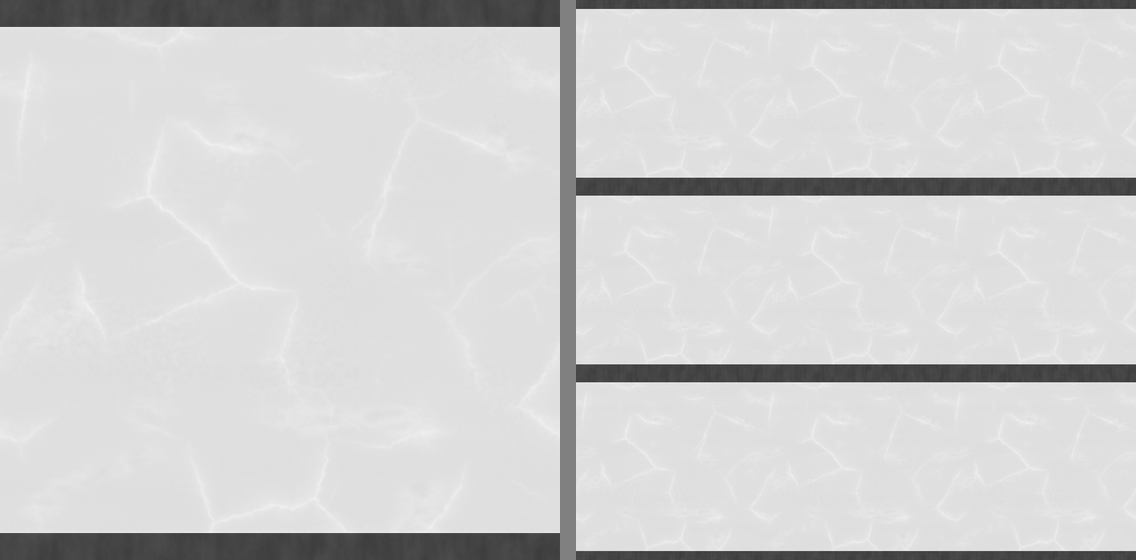
Left, the tile; right, the same tile 3 across and 3 down.
This texture is drawn by a three.js fragment shader. Its source:

```glsl
// Pale trowelled plaster with raised ragged seams, between dark strips at top and bottom.
varying vec2 vUv;

vec2 hash2(vec2 p) {
  vec3 q = fract(p.xyx * vec3(0.1031, 0.1030, 0.0973));
  q += dot(q, q.yzx + 33.33);
  return fract((q.xx + q.yz) * q.zy);
}

// Gradient noise, about -1 to 1, wrapping after a whole number of cells
float slope(vec2 cell, vec2 offset, vec2 period) {
  float angle = 6.2832 * hash2(mod(cell, period) + 7.0 * period).x;
  return dot(vec2(cos(angle), sin(angle)), offset);
}

float noise(vec2 uv, vec2 period) {
  vec2 p = uv * period;
  vec2 i = floor(p);
  vec2 f = p - i;
  vec2 u = f * f * f * (f * (f * 6.0 - 15.0) + 10.0);
  vec2 e = vec2(1.0, 0.0);
  float low = mix(slope(i, f, period), slope(i + e, f - e, period), u.x);
  float high = mix(slope(i + e.yx, f - e.yx, period), slope(i + 1.0, f - 1.0, period), u.x);
  return 1.4 * mix(low, high, u.y);
}

float fbm(vec2 uv, vec2 period) {
  float sum = 0.0;
  float gain = 0.55;
  for (int k = 0; k < 4; k++) {
    sum += gain * noise(uv, period);
    period *= 2.0;
    gain *= 0.5;
  }
  return sum;
}

vec2 warp(vec2 uv, float cells) {
  return vec2(noise(uv, vec2(cells)), noise(uv, vec2(cells + 1.0)));
}

// Wrapping Voronoi plates: x = distance to the nearest seam, y = random value of the plate
vec2 plates(vec2 uv, float count) {
  vec2 p = uv * count;
  vec2 home = floor(p);
  vec2 nearest = vec2(0.0);
  vec2 nearestCell = home;
  float best = 1e3;
  for (int y = -1; y <= 1; y++) {
    for (int x = -1; x <= 1; x++) {
      vec2 cell = home + vec2(x, y);
      vec2 toSite = cell + hash2(mod(cell, count) + 9.0 * count) - p;
      float d = dot(toSite, toSite);
      if (d < best) {
        best = d;
        nearest = toSite;
        nearestCell = cell;
      }
    }
  }
  float seam = 1e3;
  for (int y = -2; y <= 2; y++) {
    for (int x = -2; x <= 2; x++) {
      vec2 cell = nearestCell + vec2(x, y);
      vec2 toSite = cell + hash2(mod(cell, count) + 9.0 * count) - p;
      vec2 between = toSite - nearest;
      if (dot(between, between) > 1e-4)
        seam = min(seam, dot(0.5 * (nearest + toSite), normalize(between)));
    }
  }
  return vec2(seam / count, hash2(mod(nearestCell, count) + 50.0).y);
}

float plaster(vec2 uv) {
  // Broad trowel tones, drawn out sideways
  float tone = 0.874 + 0.008 * fbm(uv, vec2(3.0, 5.0)) + 0.006 * noise(uv, vec2(2.0, 17.0));

  // Seams with a crisp crest and a soft shoulder that differs from plate to plate
  vec2 bent = uv + 0.022 * warp(uv, 6.0) + 0.006 * warp(uv, 27.0) + 0.003 * warp(uv, 70.0);
  vec2 large = plates(bent, 4.0);
  vec2 small = plates(bent + 0.012 * warp(uv, 14.0), 7.0);
  float broken = smoothstep(-0.35, 0.35, noise(uv, vec2(5.0)));
  float scraps = smoothstep(0.1, 0.55, noise(uv, vec2(8.0, 9.0)));
  float ragged = 0.8 + 0.5 * noise(uv, vec2(90.0));
  float crest = broken * exp(-large.x / 0.004) + 0.6 * scraps * exp(-small.x / 0.004);
  float shoulder = broken * exp(-large.x / 0.02) * (0.3 + 0.9 * large.y);
  tone += 0.038 * crest * ragged + 0.03 * shoulder;

  // Fine grain, coarser and stronger in rough patches
  float rough = smoothstep(0.0, 0.6, fbm(uv, vec2(4.0)) + 0.25 * shoulder);
  float grain = 0.6 * noise(uv, vec2(125.0)) + 0.5 * noise(uv, vec2(210.0));
  float lumps = noise(uv + 0.004 * warp(uv, 40.0), vec2(62.0, 74.0));
  tone += 0.009 * grain * (0.6 + rough) + 0.012 * lumps * rough;

  // Sparse scuffs with bright folds and grey hollows
  float scuffed = smoothstep(0.25, 0.65, noise(uv, vec2(6.0, 10.0)));
  float fold = 1.0 - abs(fbm(uv + 0.01 * warp(uv, 18.0), vec2(14.0, 26.0))) * 3.0;
  tone += 0.022 * scuffed * clamp(fold, -0.6, 1.0);
  return min(tone, 0.96);
}

float darkStrip(vec2 uv) {
  float clouds = fbm(uv, vec2(18.0, 14.0));
  float streaks = noise(uv + 0.004 * warp(uv, 20.0), vec2(64.0, 12.0));
  return 0.268 + 0.045 * clouds + 0.018 * streaks + 0.008 * noise(uv, vec2(150.0, 90.0));
}

void main() {
  // Signed distance into the wall from the two strips
  float inside = min(vUv.y, 1.0 - vUv.y) - 0.048;
  float wall = plaster(vUv) + 0.04 * exp(-abs(inside) / 0.0025);
  float shade = mix(darkStrip(vUv), wall, smoothstep(-0.001, 0.001, inside));
  gl_FragColor = vec4(vec3(shade), 1.0);
}
```
